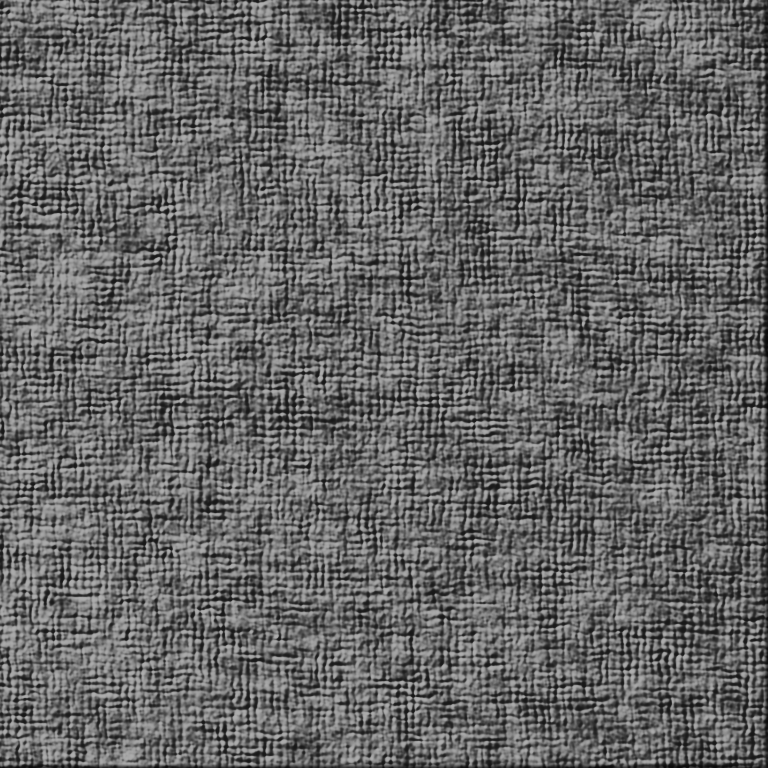
Write a Shadertoy shader that draws this texture.

```glsl
float hash(vec2 p) {
    return fract(sin(dot(p, vec2(127.1, 311.7))) * 43758.5453);
}

float noise(vec2 p) {
    vec2 i = floor(p), f = fract(p);
    f = f * f * (3.0 - 2.0 * f);
    return mix(mix(hash(i), hash(i + vec2(1, 0)), f.x),
               mix(hash(i + vec2(0, 1)), hash(i + vec2(1, 1)), f.x), f.y);
}

float fbm(vec2 p) {
    float sum = 0.0, amp = 0.5;
    for (int i = 0; i < 4; i++) {
        sum += amp * noise(p);
        p = p * 2.03 + 17.3;
        amp *= 0.5;
    }
    return sum / 0.9375;
}

// Dark groove between neighbouring threads, broken into dashes along its length
float groove(float across, float along, float seed) {
    float line = floor(across + 0.5);
    float d = (across - line) / 0.26;
    float depth = 0.05 + 1.1 * noise(vec2(line * 7.0 + seed, along * 0.4 + seed));
    return depth * exp(-d * d);
}

// Cloth height, with one unit per thread
float clothHeight(vec2 p) {
    vec2 bend = vec2(noise(p * 0.07), noise(p * 0.07 + 40.0)) - 0.5;
    vec2 wobble = vec2(noise(p * 0.9 + 9.0), noise(p * 0.9 + 63.0)) - 0.5;
    vec2 q = p + 0.9 * bend + 0.5 * wobble;
    float weave = groove(q.x, q.y, 3.0) + groove(q.y, q.x, 71.0);
    weave *= mix(0.4, 1.3, noise(p * 0.35 + 120.0));
    vec2 r = mat2(0.8, 0.6, -0.6, 0.8) * p;
    float fuzz = noise(r * 1.7 + 25.0) + 0.8 * noise(r * 2.9 + 80.0) - 0.9;
    return 0.75 * fuzz - weave;
}

void mainImage(out vec4 fragColor, in vec2 fragCoord) {
    vec2 uv = fragCoord / iResolution.xy;
    vec2 p = fragCoord / iResolution.y * 102.0;

    // Relief lit from the upper left
    float height = clothHeight(p);
    float relief = height - clothHeight(p + vec2(-0.25, 0.27));
    float tone = 0.48 + 0.175 * height + 0.26 * relief;

    // Short dark dashes of thin yarn, then faint rumples
    vec2 s = p + 0.8 * vec2(noise(p * 0.2 + 5.0), noise(p * 0.2 + 90.0));
    tone += 0.19 * (noise(s * vec2(0.24, 0.95)) - 0.5);
    tone += 0.17 * (noise(s * vec2(0.95, 0.24) + 50.0) - 0.5);
    tone += 0.08 * (fbm(p * 0.17 + 31.0) - 0.5);
    tone += 0.05 * (0.5 - uv.x);

    // Soft limits on shadow and highlight
    float gray = 0.39 + 0.3 * tanh((tone - 0.39) / 0.25);

    // Shaded right and bottom rims
    float ragged = 0.005 + 0.004 * noise(p * 0.3);
    float rim = smoothstep(0.0, ragged, 1.0 - uv.x) * smoothstep(0.0, ragged, uv.y);
    gray *= mix(0.35, 1.0, rim);

    fragColor = vec4(vec3(gray), 1.0);
}
```
